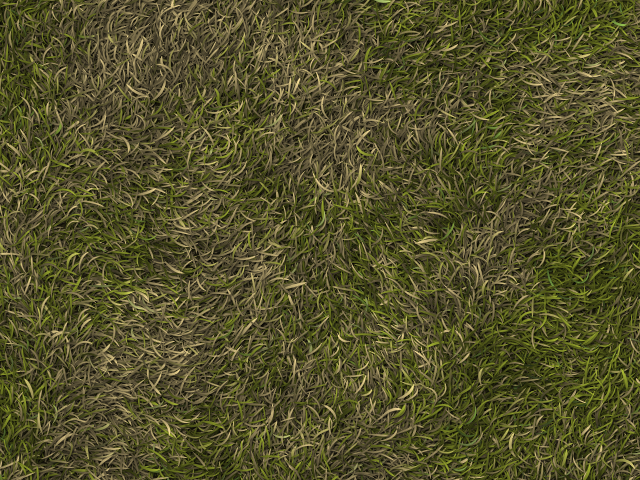
A Shadertoy shader for this texture:

```glsl
// Patchy dry meadow turf: layered, curved green and straw blades over dark soil.
#define LAYERS 18
#define CELL 0.027
#define HALF_WIDTH 0.0017
#define SPREAD 1.7
#define BEND 0.35
#define SHADOW 0.27
#define GAIN 1.04
#define SOIL vec3(0.125, 0.115, 0.055)
#define GREEN vec3(0.335, 0.365, 0.105)
#define STRAW vec3(0.480, 0.432, 0.295)
#define FRESH vec3(0.300, 0.410, 0.190)

vec4 hash4(vec3 p) {
    vec4 q = fract(p.xyzx * vec4(0.1031, 0.1030, 0.0973, 0.1099));
    q += dot(q, q.wzxy + 33.33);
    return fract((q.xxyz + q.yzzw) * q.zywx);
}

float noise(vec2 p) {
    vec2 i = floor(p), f = fract(p);
    f = f * f * (3.0 - 2.0 * f);
    float a = hash4(vec3(i, 7.0)).x;
    float b = hash4(vec3(i + vec2(1, 0), 7.0)).x;
    float c = hash4(vec3(i + vec2(0, 1), 7.0)).x;
    float d = hash4(vec3(i + vec2(1, 1), 7.0)).x;
    return mix(mix(a, b, f.x), mix(c, d, f.x), f.y);
}

float fbm(vec2 p) {
    float sum = 0.0, weight = 0.5;
    for (int i = 0; i < 4; i++) {
        sum += weight * noise(p);
        p = mat2(1.6, 1.2, -1.2, 1.6) * p + 13.7;
        weight *= 0.5;
    }
    return sum / 0.9375;
}

// Paints one layer of blades, with their cast shadows, over the colour below.
vec3 bladeLayer(vec3 col, vec2 p, float layer, float flow, float dryness, float pixel) {
    float size = CELL * (0.8 + 0.5 * fract(layer * 0.618));
    float height = layer / float(LAYERS - 1);
    vec2 grid = p / size + layer * vec2(17.37, 9.71) + 20.0;
    vec2 home = floor(grid);

    for (int j = -1; j <= 1; j++)
    for (int i = -1; i <= 1; i++) {
        vec2 cell = home + vec2(i, j);
        vec4 place = hash4(vec3(cell, layer + 31.0));
        vec4 look = hash4(vec3(cell, layer + 83.0));

        // Blade frame: t runs from root (-1) to tip (1), y crosses the blade
        float angle = flow + SPREAD * (place.z + look.w - 1.0);
        vec2 along = vec2(cos(angle), sin(angle));
        vec2 across = vec2(-along.y, along.x);
        vec2 q = (grid - cell - place.xy) * size;
        float halfLength = size * mix(0.5, 0.88, place.w);
        float t = dot(q, along) / halfLength;
        if (abs(t) > 1.1) continue;
        float curve = BEND * (2.0 * look.z - 1.0) * (t * t - 0.3);
        float y = dot(q, across) - curve * halfLength;

        float accent = step(0.965, look.x);
        float width = HALF_WIDTH * (mix(0.7, 1.25, place.w) + 0.5 * accent);
        float taper = 1.0 - t * t * t * t;
        float mask = clamp((width * taper - abs(y)) / pixel + 0.5, 0.0, 1.0);

        // Soft shadow, shifted away from the sun
        float shadowY = y + dot(vec2(-0.7, 1.0) * HALF_WIDTH * 1.4, across);
        float shade = 1.0 - smoothstep(0.0, width * 3.0, abs(shadowY));
        col *= 1.0 - SHADOW * shade * max(taper, 0.0);

        // Tint and light
        vec3 tint = mix(GREEN, STRAW, smoothstep(-0.18, 0.18, dryness - look.y));
        tint = mix(tint, FRESH, step(0.96, look.z) * (1.0 - dryness));
        float light = mix(0.72, 1.75, look.x) * mix(0.55, 1.0, height);
        light *= mix(0.66, 1.1, clamp(t * 0.5 + 0.5, 0.0, 1.0));
        col = mix(col, tint * light, mask);
    }
    return col;
}

void mainImage(out vec4 fragColor, in vec2 fragCoord) {
    float pixel = 1.0 / iResolution.y;
    vec2 p = fragCoord * pixel;

    // Broad patches of lean, dryness and brightness
    float flow = 0.9 + 4.0 * (noise(p * 3.5 + 5.0) - 0.5);
    float dryness = clamp(0.5 + 1.7 * (fbm(p * 4.0 + 40.0) - 0.5), 0.05, 0.95);
    float clumps = 0.78 + 0.44 * fbm(p * 11.0 + 70.0);

    vec3 col = SOIL * (0.6 + 0.8 * noise(p * 160.0 + 3.0));
    for (int k = 0; k < LAYERS; k++)
        col = bladeLayer(col, p, float(k), flow, dryness, pixel);

    fragColor = vec4(clamp(col * clumps * GAIN, 0.0, 1.0), 1.0);
}
```
